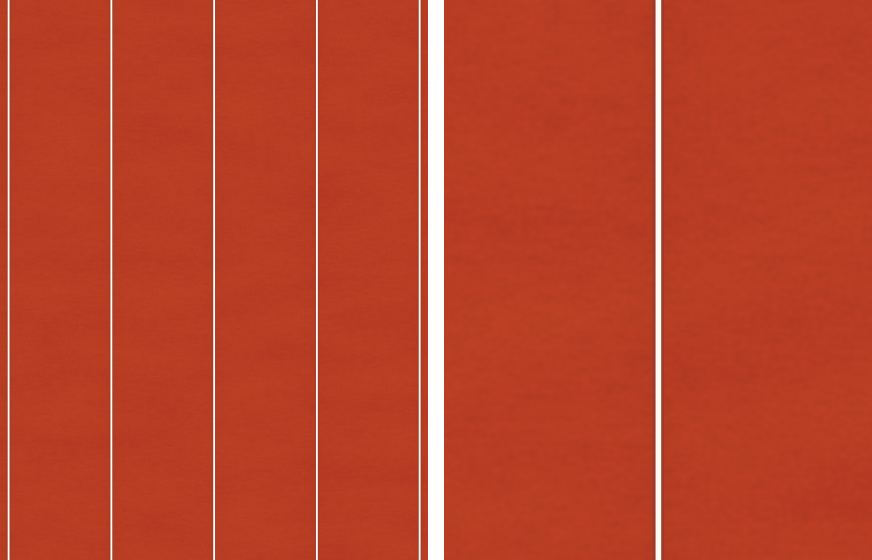
Left, the full canvas; right, a detail of the centre.
This texture is drawn by a Shadertoy shader. Its source:

```glsl
#define STRIPE_PERIOD 0.2401
#define STRIPE_OFFSET 0.0201
#define STRIPE_WIDTH 0.0044
#define GROOVE_WIDTH 0.0088
#define GRAIN_AMOUNT 0.035
#define FIBRE_AMOUNT 0.030
#define MOTTLE_AMOUNT 0.022
#define CLOTH_COLOR vec3(0.722, 0.238, 0.138)
#define GROOVE_COLOR vec3(0.615, 0.230, 0.150)
#define STRIPE_COLOR vec3(0.985, 0.980, 0.960)

// Random gradient direction for a lattice point
vec2 latticeGradient(vec2 cell) {
    vec3 h = fract(cell.xyx * vec3(0.1031, 0.1030, 0.0973));
    h += dot(h, h.yzx + 33.33);
    float angle = 6.28318 * fract((h.x + h.y) * h.z);
    return vec2(cos(angle), sin(angle));
}

// Gradient noise, roughly -0.7 to 0.7
float gradientNoise(vec2 p) {
    vec2 cell = floor(p);
    vec2 f = p - cell;
    vec2 u = f * f * f * (f * (f * 6.0 - 15.0) + 10.0);
    float a = dot(latticeGradient(cell), f);
    float b = dot(latticeGradient(cell + vec2(1, 0)), f - vec2(1, 0));
    float c = dot(latticeGradient(cell + vec2(0, 1)), f - vec2(0, 1));
    float d = dot(latticeGradient(cell + vec2(1, 1)), f - vec2(1, 1));
    return mix(mix(a, b, u.x), mix(c, d, u.x), u.y);
}

// Box-filtered coverage of a band around distance zero
float bandCoverage(float dist, float width, float pixel) {
    float lo = max(dist - 0.5 * pixel, -0.5 * width);
    float hi = min(dist + 0.5 * pixel, 0.5 * width);
    return clamp((hi - lo) / pixel, 0.0, 1.0);
}

// Paper-like cloth with fine grain, short fibres and soft cross bands
vec3 clothColor(vec2 p) {
    float grain = gradientNoise(p * vec2(170.0, 230.0));
    float fibre = gradientNoise(p * vec2(48.0, 130.0) + 17.3);
    float mottle = gradientNoise(p * vec2(5.0, 14.0) + 41.7)
                 + 0.5 * gradientNoise(p * vec2(13.0, 45.0) + 7.1);
    float shade = GRAIN_AMOUNT * grain + FIBRE_AMOUNT * fibre;
    vec3 color = CLOTH_COLOR * (1.0 + shade);
    // Mottling leans toward orange where light
    return color + MOTTLE_AMOUNT * mottle * vec3(0.6, 0.8, 0.1);
}

void mainImage(out vec4 fragColor, in vec2 fragCoord) {
    vec2 p = fragCoord / iResolution.x;
    float pixel = 1.0 / iResolution.x;

    // Signed distance to the nearest pinstripe centre
    float phase = (p.x - STRIPE_OFFSET) / STRIPE_PERIOD;
    float dist = (fract(phase + 0.5) - 0.5) * STRIPE_PERIOD;

    vec3 color = clothColor(p);

    // Gentle darkening beside each stripe, then groove and stripe
    color *= 1.0 - 0.02 * exp(-abs(dist) / 0.012);
    color = mix(color, GROOVE_COLOR, bandCoverage(dist, GROOVE_WIDTH, pixel));
    color = mix(color, STRIPE_COLOR, bandCoverage(dist, STRIPE_WIDTH, pixel));

    fragColor = vec4(color, 1.0);
}
```
